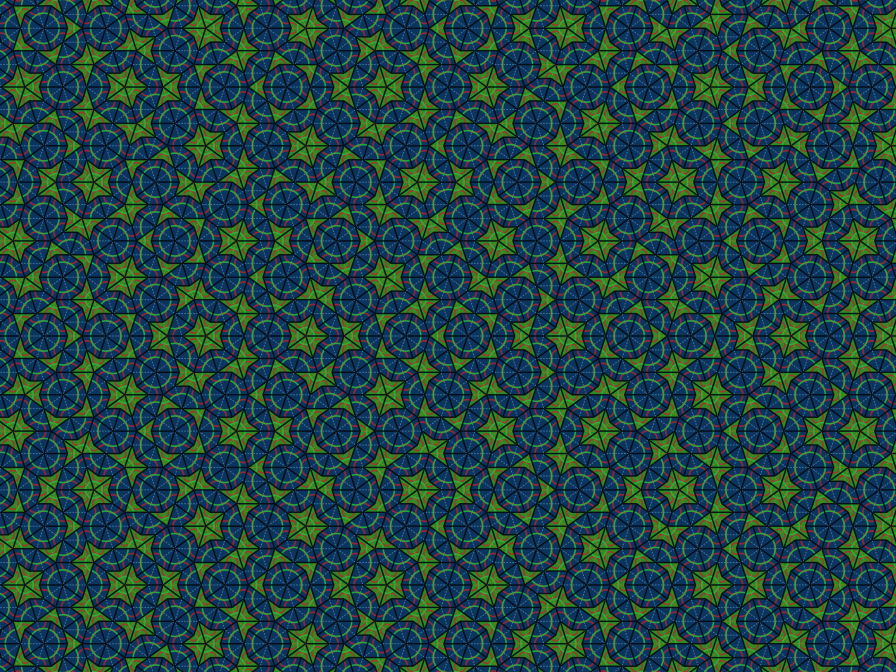
A Shadertoy shader for this pattern:

```glsl
const float PHI = 1.6180339887;
const float TAU = 6.2831853072;
const int LEVELS = 8;
const float SUN_RADIUS = 1.65;
const vec2 SUN_CENTRE = vec2(0.029, 0.0);

const vec3 KITE_BLUE = vec3(0.045, 0.205, 0.37);
const vec3 DART_GREEN = vec3(0.18, 0.54, 0.14);
const vec3 ARC_GREEN = vec3(0.16, 0.72, 0.24);
const vec3 ARC_RED = vec3(0.72, 0.14, 0.18);
const vec3 DOT_BLUE = vec3(0.30, 0.55, 0.68);
const vec3 DOT_ORANGE = vec3(0.80, 0.42, 0.12);
const vec3 EDGE_INK = vec3(0.01, 0.04, 0.07);

// Half of a kite or dart: its tip, outer corner and inner end of the axis
struct HalfTile {
    vec2 tip;
    vec2 side;
    vec2 tail;
    bool dart;
};

float cross2(vec2 a, vec2 b) {
    return a.x * b.y - a.y * b.x;
}

bool sameSide(vec2 p, vec2 q, vec2 a, vec2 b) {
    return cross2(b - a, p - a) * cross2(b - a, q - a) >= 0.0;
}

float segmentDistance(vec2 p, vec2 a, vec2 b) {
    vec2 ab = b - a;
    float t = clamp(dot(p - a, ab) / dot(ab, ab), 0.0, 1.0);
    return length(p - a - ab * t);
}

float stroke(float dist, float halfWidth, float px) {
    return clamp((halfWidth - dist) / px + 0.5, 0.0, 1.0);
}

// Fold the plane into one half-kite of a five-fold sun
vec2 foldSun(vec2 p) {
    float sector = TAU / 5.0;
    float angle = atan(p.y, p.x);
    angle = abs(mod(angle + 0.5 * sector, sector) - 0.5 * sector);
    return length(p) * vec2(cos(angle), sin(angle));
}

HalfTile splitKite(HalfTile t, vec2 p) {
    vec2 onEdge = mix(t.tip, t.side, 1.0 / (PHI * PHI));
    vec2 onAxis = mix(t.tip, t.tail, 1.0 / PHI);
    if (sameSide(p, t.tip, onEdge, onAxis))
        return HalfTile(t.tip, onAxis, onEdge, true);
    if (sameSide(p, onEdge, t.side, onAxis))
        return HalfTile(t.side, onEdge, onAxis, false);
    return HalfTile(t.side, t.tail, onAxis, false);
}

HalfTile splitDart(HalfTile t, vec2 p) {
    vec2 onEdge = mix(t.tip, t.side, 1.0 / PHI);
    if (sameSide(p, t.tip, t.tail, onEdge))
        return HalfTile(t.tip, onEdge, t.tail, false);
    return HalfTile(t.side, t.tail, onEdge, true);
}

HalfTile findTile(vec2 p, float radius) {
    vec2 side = radius * vec2(cos(TAU / 10.0), sin(TAU / 10.0));
    HalfTile t = HalfTile(vec2(0.0), side, vec2(radius, 0.0), false);
    for (int i = 0; i < LEVELS; i++) {
        if (t.dart) t = splitDart(t, p);
        else t = splitKite(t, p);
    }
    return t;
}

vec3 paintTile(HalfTile t, vec2 p, float px) {
    float longEdge = distance(t.tip, t.side);
    float shortEdge = longEdge / PHI;
    vec3 color = t.dart ? DART_GREEN : KITE_BLUE;

    // Dotted axis of symmetry
    vec2 axis = normalize(t.tail - t.tip);
    float along = dot(p - t.tip, axis);
    float period = longEdge / 8.0;
    float dash = stroke(abs(mod(along, period) - 0.5 * period), 0.28 * period, px);
    float axisLine = stroke(segmentDistance(p, t.tip, t.tail), 0.0007, px);
    color = mix(color, t.dart ? DOT_ORANGE : DOT_BLUE, 0.8 * dash * axisLine);

    // Arcs that join across tile edges
    float tipRadius = longEdge * (t.dart ? 0.36 : 0.64);
    float tailRadius = shortEdge * (t.dart ? 0.382 : 0.618);
    float tipArc = abs(distance(p, t.tip) - tipRadius);
    float tailArc = abs(distance(p, t.tail) - tailRadius);
    color = mix(color, ARC_RED, 0.75 * stroke(tailArc, 0.0013, px));
    color = mix(color, ARC_GREEN, 0.85 * stroke(tipArc, 0.0012, px));

    // Dark tile outlines
    float edge = min(segmentDistance(p, t.tip, t.side), segmentDistance(p, t.side, t.tail));
    return mix(color, EDGE_INK, 0.9 * stroke(edge, 0.0011, px));
}

void mainImage(out vec4 fragColor, in vec2 fragCoord) {
    float px = 1.0 / iResolution.y;
    vec2 p = (fragCoord - 0.5 * iResolution.xy) * px - SUN_CENTRE;
    vec2 folded = foldSun(p);
    HalfTile tile = findTile(folded, SUN_RADIUS);
    fragColor = vec4(paintTile(tile, folded, px), 1.0);
}
```
